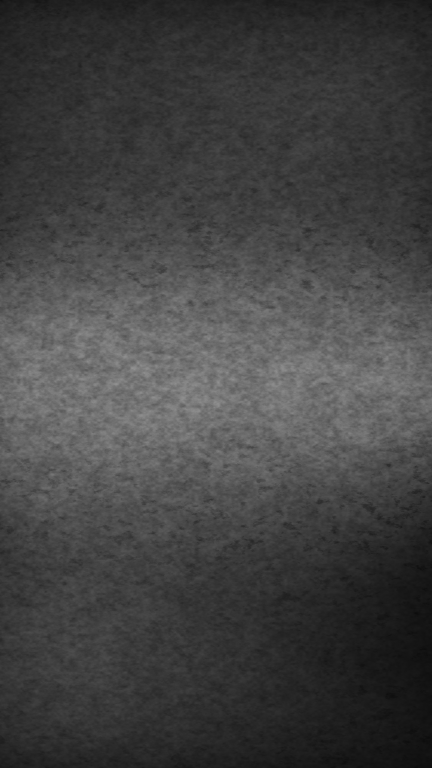
Write a Shadertoy shader that draws this texture.

```glsl
// Dark grey weathered stone with a soft bright band across the middle.

float hash(vec2 cell) {
    vec3 q = fract(vec3(cell.xyx) * 0.1031);
    q += dot(q, q.yzx + 33.33);
    return fract((q.x + q.y) * q.z);
}

float valueNoise(vec2 p) {
    vec2 cell = floor(p), f = fract(p);
    f = f * f * (3.0 - 2.0 * f);
    return mix(mix(hash(cell), hash(cell + vec2(1, 0)), f.x),
               mix(hash(cell + vec2(0, 1)), hash(cell + vec2(1, 1)), f.x), f.y);
}

// Layered noise, centred on zero
float fbm(vec2 p) {
    float sum = 0.0, weight = 0.5;
    for (int octave = 0; octave < 4; octave++) {
        sum += weight * (valueNoise(p) - 0.5);
        p = mat2(1.92, 0.3, -0.3, 1.92) * p + 17.3;
        weight *= 0.6;
    }
    return sum;
}

// Soft elliptical spot
float glow(vec2 uv, vec2 centre, vec2 tightness) {
    vec2 d = (uv - centre) * tightness;
    return exp(-dot(d, d));
}

void mainImage(out vec4 fragColor, in vec2 fragCoord) {
    vec2 uv = fragCoord / iResolution.xy;
    vec2 p = fragCoord / iResolution.y;

    // Broad band with a cloudy outline, widest near the centre
    float cloud = fbm(p * vec2(5.0, 8.0) + 3.0);
    float offset = uv.y - 0.508 + 0.02 * (uv.x - 0.5) + 0.03 * cloud;
    float spread = 0.172 - 0.09 * (uv.x - 0.45) * (uv.x - 0.45);
    float band = exp(-pow(abs(offset) / spread, 2.2));
    float shade = 0.2 + 0.26 * band;

    // Lighter lower left and upper middle, dark lower right
    shade += 0.07 * glow(uv, vec2(0.1, 0.2), vec2(1.5, 4.5));
    shade += 0.03 * glow(uv, vec2(0.6, 0.87), vec2(2.0, 6.0));
    shade -= 0.12 * glow(uv, vec2(1.05, 0.16), vec2(1.8, 4.0));

    // Vignette towards the edges
    vec2 edge = abs(uv * 2.0 - 1.0);
    shade *= 1.0 - 0.4 * pow(edge.y, 9.0);
    shade *= 1.0 - 0.2 * pow(edge.x, 5.0) * (1.0 - 0.6 * band);

    // Mottling, then crisp grain drawn out a little sideways
    float mottle = fbm(p * vec2(32.0, 50.0) + 0.8 * cloud);
    float grain = fbm(p * vec2(105.0, 170.0) + 41.0);
    float speckle = valueNoise(p * vec2(250.0, 340.0) + 7.0) - 0.5;
    shade *= 1.0 + 0.16 * cloud + 0.2 * mottle + 0.38 * grain + 0.17 * speckle;

    // Small dark pits, densest on the slopes of the band
    float pits = fbm(p * vec2(85.0, 150.0) + 9.0) + 0.35 * mottle;
    shade -= smoothstep(0.04, 0.36, pits) * (0.025 + 0.22 * band * (1.0 - band));

    fragColor = vec4(vec3(clamp(shade, 0.0, 1.0)), 1.0);
}
```
